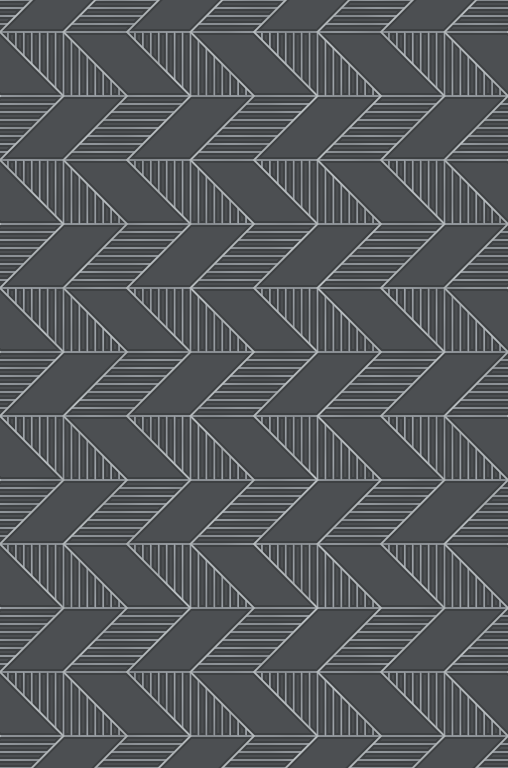
Give the GLSL for this pattern, as a Shadertoy shader.

```glsl
const vec2 CELLS = vec2(8.0, 12.0);   // half-repeats across, rows down
const float ROW_SHIFT = 0.5;          // rows start half a row below the canvas
const float STRIPES = 8.0;            // hatch lines per cell
const float HATCH_WIDTH = 0.027;      // widths in cell units
const float EDGE_WIDTH = 0.030;
const float HALO_INNER = 0.038;
const float HALO_OUTER = 0.054;
const float WEAR = 0.05;
const vec3 GROUND = vec3(0.300, 0.310, 0.320);
const vec3 SHADE = vec3(0.240, 0.250, 0.260);
const vec3 HATCH = vec3(0.590, 0.610, 0.630);
const vec3 EDGE = vec3(0.690, 0.710, 0.720);

// Distance to the nearest integer
float gridDistance(float x) {
    return abs(fract(x + 0.5) - 0.5);
}

// Antialiased coverage of a line
float lineCoverage(float dist, float width, float pixel) {
    return clamp((0.5 * width - dist) / pixel + 0.5, 0.0, 1.0);
}

// Layered sines, roughly -1 to 1
float unevenness(vec2 p) {
    return 0.5 * sin(5.3 * p.x + 2.0 * sin(3.1 * p.y))
         + 0.5 * sin(8.7 * p.y + 2.0 * sin(4.3 * p.x));
}

void mainImage(out vec4 fragColor, in vec2 fragCoord) {
    vec2 p = fragCoord / iResolution.xy * CELLS;
    p.y += ROW_SHIFT;
    float pixel = CELLS.y / iResolution.y;

    // Alternate rows lean in opposite directions
    bool uprightRow = mod(floor(p.y), 2.0) > 0.5;
    float drop = 1.0 - fract(p.y);
    float slant = p.x + (uprightRow ? -drop : drop);
    bool hatched = mod(slant, 2.0) < 1.0;

    // Distances to diagonals, row borders and hatching
    float diagonal = gridDistance(slant) * inversesqrt(2.0);
    float border = gridDistance(p.y);
    float along = uprightRow ? p.x : p.y;
    float hatch = hatched ? gridDistance(along * STRIPES) / STRIPES : 1.0;

    // Dark rim beside each line
    float nearest = min(min(diagonal, border), hatch);
    float halo = 1.0 - smoothstep(HALO_INNER, HALO_OUTER, nearest);
    vec3 color = mix(GROUND, SHADE, halo);

    // Fine lines, with the diagonals brightest
    float tone = 1.0 + WEAR * unevenness(p);
    float fine = lineCoverage(min(hatch, border), HATCH_WIDTH, pixel);
    color = mix(color, HATCH * tone, fine);
    color = mix(color, EDGE * tone, lineCoverage(diagonal, EDGE_WIDTH, pixel));

    fragColor = vec4(color, 1.0);
}
```
